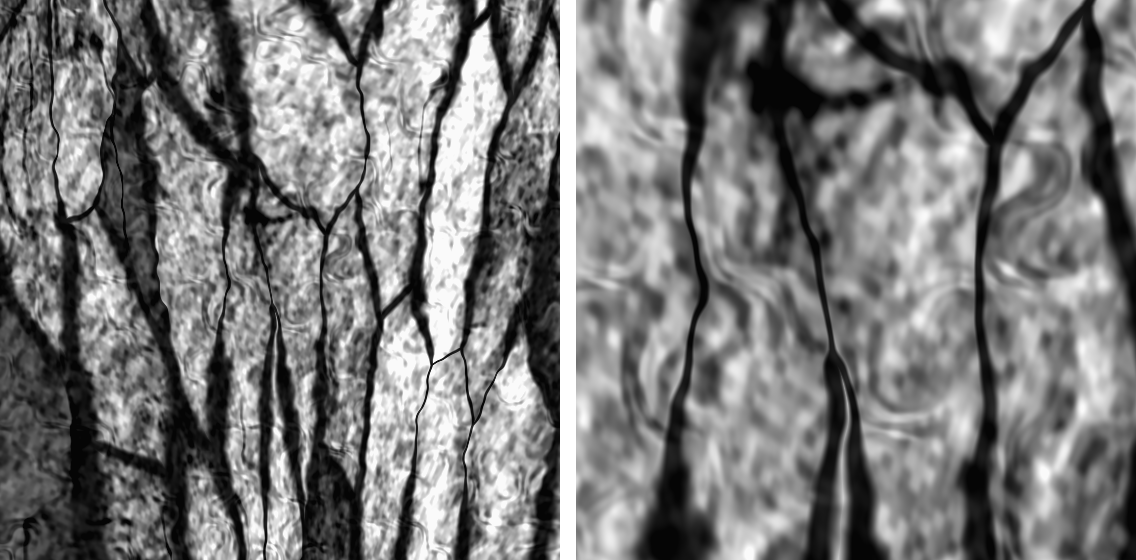
Left, the full canvas; right, a detail of the centre.
A WebGL 2 fragment shader for this texture:

```glsl
#version 300 es
precision highp float;
// Weathered tree bark in grey: tall, leaning plates split by dark furrows.
// Plates are cells of a stretched, warped Voronoi diagram; layered noise
// adds fibres, fine fissures and a coarse speckled grain.
uniform vec2 u_resolution;
out vec4 fragColor;

float hash(vec2 p) {
  vec3 q = fract(p.xyx * 0.1031);
  q += dot(q, q.yzx + 33.33);
  return fract((q.x + q.y) * q.z);
}

vec2 hash2(vec2 p) {
  return vec2(hash(p + 17.3), hash(p + 71.9));
}

// Value noise from -1 to 1
float noise(vec2 p) {
  vec2 i = floor(p), f = fract(p);
  f = f * f * f * (f * (f * 6.0 - 15.0) + 10.0);
  float low = mix(hash(i), hash(i + vec2(1, 0)), f.x);
  float high = mix(hash(i + vec2(0, 1)), hash(i + vec2(1, 1)), f.x);
  return 2.0 * mix(low, high, f.y) - 1.0;
}

// Returns distance to the nearest plate border (canvas units) and plate id
vec3 plates(vec2 p) {
  vec2 scale = vec2(9.0, 1.9);
  vec2 q = p * scale, base = floor(q);
  vec2 nearest = vec2(0), id = base;
  float best = 1e3;
  for (int y = -1; y <= 1; y++)
    for (int x = -1; x <= 1; x++) {
      vec2 cell = base + vec2(x, y);
      vec2 r = cell + hash2(cell) - q;
      if (dot(r, r) < best) {
        best = dot(r, r);
        nearest = r;
        id = cell;
      }
    }
  float border = 1.0;
  for (int y = -2; y <= 2; y++)
    for (int x = -2; x <= 2; x++) {
      vec2 cell = id + vec2(x, y);
      if (x == 0 && y == 0) continue;
      vec2 r = cell + hash2(cell) - q;
      vec2 normal = normalize(r - nearest);
      vec2 slope = normal * scale;
      float d = dot(0.5 * (r + nearest), normal) / length(slope);
      // Cross cracks stay thinner than upright ones
      d /= mix(0.25, 1.0, abs(slope.x) / length(slope));
      border = min(border, d);
    }
  return vec3(border, id);
}

void main() {
  vec2 p = gl_FragCoord.xy / u_resolution;

  // Lean of the trunk fibres, then wavy and ragged borders
  vec2 bark = p;
  bark.x += (p.y - 0.5) * 0.15 * cos(p.x * 5.5 - 1.5);
  vec2 fibre = bark;
  bark.x += 0.018 * noise(p * vec2(5.0, 6.0) + 3.7);
  bark.x += 0.007 * noise(p * vec2(20.0, 16.0) + 9.1);
  bark.x += 0.004 * noise(p * vec2(60.0, 42.0) + 5.3);
  bark.y += 0.02 * noise(p * vec2(14.0, 9.0) + 21.0);

  vec3 plate = plates(bark + vec2(3.0, 5.0));
  float border = plate.x;
  float rightSide = smoothstep(0.5, 0.8, p.x);

  // Grain: two turned octaves, slightly taller than wide
  vec2 grainPos = fibre * vec2(82.0, 56.0);
  float grain = 0.6 * noise(grainPos + 2.0 * noise(p * 23.0));
  grain += 0.4 * noise(mat2(0.9, 0.44, -0.44, 0.9) * grainPos * 1.8 + 40.0);

  // Long fibres and broad light and shade
  float streak = 0.6 * noise(bark * vec2(42.0, 6.0) + 11.0)
               + 0.4 * noise(bark * vec2(80.0, 14.0) + 31.0);
  float broad = noise(fibre * vec2(7.0, 3.5) + 50.0);

  float tone = 0.61 + 0.34 * (hash(plate.yz + 5.0) - 0.5);
  tone += 0.17 * broad + 0.42 * grain;
  tone += mix(0.2, 0.34, rightSide) * streak;
  tone += mix(-0.03, 0.07, rightSide);
  tone += 0.16 * (smoothstep(0.0, 0.035, border) - 0.75);

  // A few plates lie deep in shadow
  float sunken = step(hash(plate.yz + 90.0), 0.14);
  tone = mix(tone, 0.24 + 0.55 * (tone - 0.6), sunken);

  // Fine fissures that come and go within plates
  float line = abs(noise(bark * vec2(19.0, 4.0) + 70.0));
  float patches = smoothstep(-0.2, 0.5, noise(p * vec2(8.0, 5.0) + 33.0));
  tone -= 0.36 * patches * (1.0 - smoothstep(0.02, 0.16, line));

  // Furrows of changing width between plates
  float width = max(0.002, 0.0075 + 0.011 * noise(p * vec2(6.0, 4.0) + 15.0));
  float furrow = 1.0 - smoothstep(width * 0.5, width * 1.8, border);
  tone = mix(tone, 0.06 + 0.12 * grain, furrow);

  fragColor = vec4(vec3(clamp(tone, 0.02, 0.98)), 1.0);
}
```
